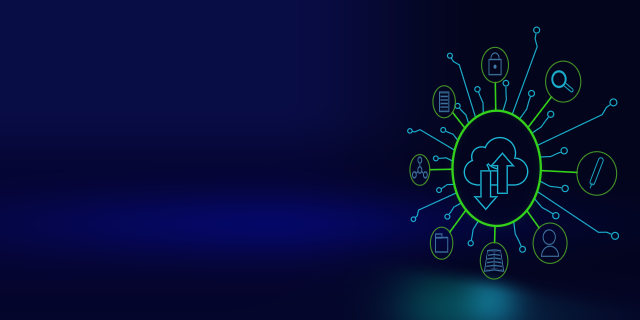
A Shadertoy shader for this background:

```glsl
const vec2 HUB = vec2(1.552, .474), HUB_RADII = vec2(.138, .18);
const vec3 GREEN = vec3(.2, .82, .1), DIM_GREEN = vec3(.27, .58, .15);
const vec3 CYAN = vec3(.12, .8, .92), STEEL = vec3(.3, .57, .76);

// Badges around the hub: offset, radii
const vec4 BADGES[8] = vec4[8](
    vec4(-.005, .323, .042, .055), vec4(.208, .271, .055, .064),
    vec4(.313, -.016, .062, .068), vec4(.167, -.234, .053, .063),
    vec4(-.008, -.289, .043, .057), vec4(-.172, -.234, .035, .05),
    vec4(-.24, -.005, .031, .048), vec4(-.164, .208, .035, .05));

// Circuit trace ends, long traces first
const int LONG_TRACES = 6;
const vec2 ENDS[20] = vec2[20](
    vec2(.125, .432), vec2(-.146, .352), vec2(.365, .206), vec2(.37, -.211),
    vec2(-.271, .117), vec2(-.26, -.159), vec2(-.06, .247), vec2(.029, .266),
    vec2(.109, .234), vec2(.169, .169), vec2(.211, .055), vec2(.214, -.063),
    vec2(.185, -.148), vec2(.081, -.253), vec2(-.081, -.234), vec2(-.154, -.151),
    vec2(-.18, -.068), vec2(-.19, .031), vec2(-.167, .12), vec2(-.122, .195));

float blob(vec2 p, vec2 size) { p /= size; return exp(-dot(p, p)); }
float circle(vec2 p, float x, float y, float r) { return length(p - vec2(x, y)) - r; }
float box(vec2 p, vec2 halfSize) {
    vec2 d = abs(p) - halfSize;
    return length(max(d, 0.)) + min(max(d.x, d.y), 0.);
}
float segment(vec2 p, vec2 a, vec2 b) {
    p -= a; b -= a;
    return length(p - b * clamp(dot(p, b) / dot(b, b), 0., 1.));
}
float ellipse(vec2 p, vec2 r) {
    float k = length(p / r);
    return (k - 1.) / max(length(p / (r * r)) / max(k, 1e-4), 1.);
}
vec2 rimToward(vec2 target, vec2 radii) { return radii * normalize(target / radii); }
float stroke(float d, float halfWidth, float px) { return clamp(.5 + (halfWidth - d) / px, 0., 1.); }
float rows(float y, float count) { return abs(fract(y * count) - .5) / count; }

// Arrow pointing up, tip at the origin
float arrow(vec2 p, float len) {
    vec2 head = vec2(.034, .039);
    float tip = max(dot(vec2(abs(p.x), p.y), normalize(head.yx)), -p.y - head.y);
    float shaft = .5 * (len - head.y) + .004;
    return min(tip, box(p + vec2(0, len - shaft), vec2(.015, shaft)));
}
float cloud(vec2 p) {
    float d = box(p - vec2(-.004, -.03), vec2(.06, .022));
    d = min(d, min(circle(p, .01, .047, .049), circle(p, -.047, .036, .031)));
    return min(d, min(circle(p, -.062, -.012, .039), circle(p, .055, -.01, .042)));
}

// Zigzag trace with a small ring at its end
float trace(vec2 p, vec2 end, bool isLong) {
    vec2 start = rimToward(end, HUB_RADII), along = end - start;
    vec2 side = normalize(vec2(along.y, -along.x));
    vec2 a = start + along * (isLong ? .82 : .42) + side * (isLong ? .016 : .007);
    vec2 b = start + along * (isLong ? .9 : .7) + side * .003;
    float d = min(min(segment(p, start, a), segment(p, a, b)), segment(p, b, end));
    float node = circle(p, end.x, end.y, .0085 + .006 * end.x);
    return min(max(d, -node), abs(node));
}

// Badge symbols inside a unit circle
float symbol(int kind, vec2 q) {
    if (kind == 0) { // padlock
        float shackle = max(abs(circle(q, 0., .38, .3)), .32 - q.y);
        float body = abs(box(q + vec2(0, .12), vec2(.45, .43)));
        return min(min(shackle, body), circle(q, 0., -.1, .08));
    }
    if (kind == 1) // magnifier
        return min(abs(circle(q, -.24, .12, .38)) - .03,
            abs(segment(q, vec2(.12, -.16), vec2(.48, -.42)) - .08));
    if (kind == 2) // pen
        return min(abs(segment(q, vec2(.2, .6), vec2(-.22, -.4)) - .12),
            segment(q, vec2(-.24, -.45), vec2(-.33, -.66)));
    if (kind == 3) // person
        return min(abs(circle(q, -.05, .3, .36)), abs(max(circle(q, 0., -.65, .5), -q.y - .65)));
    if (kind == 4) { // open book
        vec2 s = vec2(q.x / (.9 - .3 * q.y), q.y - .05 + .1 * abs(q.x));
        float page = box(s, vec2(.65, .55));
        return min(min(abs(page), max(abs(s.x), page)), max(rows(s.y, 5.), page + .12));
    }
    if (kind == 5) // folder
        return min(abs(box(q + vec2(0, .1), vec2(.55, .45))),
            abs(box(q - vec2(-.25, .45), vec2(.28, .12))));
    if (kind == 6) { // linked nodes
        float d = abs(length(q) - .2);
        for (int i = 0; i < 3; i++) {
            float a = radians(90. + 120. * float(i));
            vec2 dir = vec2(cos(a), sin(a));
            d = min(d, min(abs(length(q - dir * .64) - .19), segment(q, dir * .2, dir * .45)));
        }
        return d;
    }
    float sheet = box(q, vec2(.42, .6)); // document
    return min(abs(sheet), max(rows(q.y, 4.5), sheet + .14));
}

// Wall, blue horizon glow and teal light on the floor
vec3 backdrop(vec2 p) {
    vec3 c = mix(vec3(.02, .02, .2), vec3(.035, .05, .275), smoothstep(.44, .68, p.y));
    c = mix(c, vec3(.012, .018, .11), smoothstep(.85, 1.55, p.x));
    c = mix(c, vec3(.016, .022, .16), smoothstep(.24, 0., p.y) * .8);
    c += vec3(0, .008, .2) * blob(p - vec2(.85, .3), vec2(.85, .1));
    vec3 light = vec3(.04, .26, .28) * blob(p - vec2(1.54, .07), vec2(.09, .1))
        + vec3(0, .19, .12) * blob(p - vec2(1.38, .05), vec2(.15, .12))
        + vec3(.01, .09, .08) * blob(p - vec2(1.58, 0), vec2(.3, .12));
    return c + light * smoothstep(.03, -.05, p.y - .16 + .177 * (p.x - 1.38));
}

void mainImage(out vec4 fragColor, in vec2 fragCoord) {
    float px = 1. / iResolution.y, traces = 1.;
    vec2 canvas = fragCoord * px, p = canvas - HUB;
    float hub = ellipse(p, HUB_RADII);
    vec3 color = mix(backdrop(canvas), vec3(.01, .015, .12), .6 * stroke(hub, 0., px));
    for (int i = 0; i < 20; i++) traces = min(traces, trace(p, ENDS[i], i < LONG_TRACES));
    color = mix(color, CYAN, .85 * stroke(traces, .0018, px));
    // Spokes, badges and symbols
    for (int i = 0; i < 8; i++) {
        vec2 c = BADGES[i].xy, r = BADGES[i].zw;
        float spoke = segment(p, rimToward(c, HUB_RADII), c + rimToward(-c, r));
        color = mix(color, GREEN, stroke(spoke, .0025, px));
        color = mix(color, DIM_GREEN, stroke(abs(ellipse(p - c, r)), .0017, px));
        float icon = symbol(i, (p - c) / r) * r.x;
        color = mix(color, i == 1 || i == 2 ? CYAN : STEEL, .85 * stroke(icon, .0014, px));
    }
    // Hub ring, cloud and arrows
    color = mix(color + GREEN * .1 * exp(-abs(hub) * 130.), GREEN, stroke(abs(hub), .0036, px));
    float arrows = min(arrow(p - vec2(.018, .047), .125), arrow(vec2(p.x + .034, -p.y - .128), .12));
    float emblem = min(abs(arrows), max(abs(cloud(p)), -arrows));
    fragColor = vec4(mix(color, CYAN, .9 * stroke(emblem, .0021, px)), 1);
}
```
